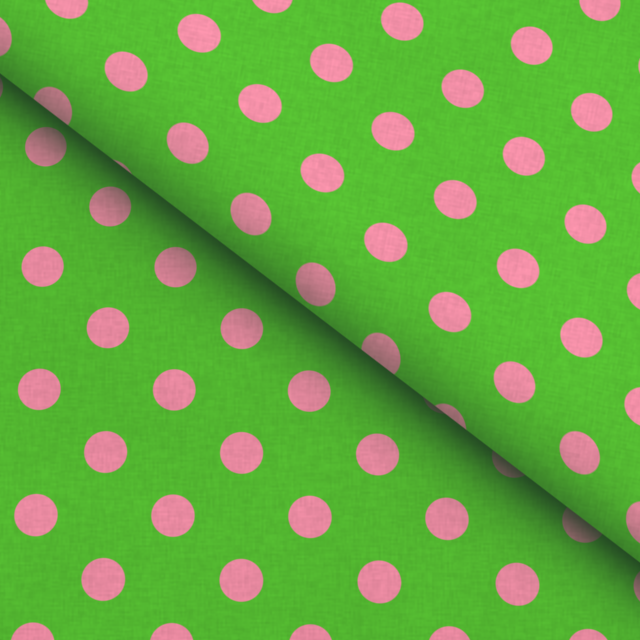
A WebGL 1 fragment shader for this pattern:

```glsl
precision highp float;
// Green cotton with staggered pink polka dots, folded over along a diagonal.

uniform vec2 u_resolution;

#define GREEN vec3(0.325, 0.720, 0.190)
#define PINK vec3(0.915, 0.540, 0.630)
#define SHADOW vec3(0.110, 0.220, 0.130)
#define FOLD_START vec2(0.0, 0.8854)
#define FOLD_DIR vec2(0.7945, -0.6073)
#define STEP_ALONG vec2(0.1439, -0.0258)
#define STEP_ACROSS vec2(0.0488, 0.1189)
#define FLAP_DOT vec2(0.0352, 0.0290)
#define SHEET_DOT 0.333
#define SHADOW_WIDTH 0.052
#define WEAVE 0.075
#define SOFTNESS 0.0016

float hash(vec2 p) {
  vec3 q = fract(vec3(p.xyx) * 0.1031);
  q += dot(q, q.yzx + 33.33);
  return fract((q.x + q.y) * q.z);
}

float noise(vec2 p) {
  vec2 i = floor(p);
  vec2 f = fract(p);
  f = f * f * (3.0 - 2.0 * f);
  float low = mix(hash(i), hash(i + vec2(1.0, 0.0)), f.x);
  float high = mix(hash(i + vec2(0.0, 1.0)), hash(i + 1.0), f.x);
  return mix(low, high, f.y);
}

// Signed distance to the dots of the flat lower sheet, in mild perspective.
float sheetDots(vec2 p) {
  float depth = p.y + 0.0065 + 0.012 * p.x * p.x;
  float row = depth * (9.783 + 0.6535 * depth);
  float rowId = floor(row + 0.5);
  float column = (p.x - 0.0508 - 0.0268 * depth) / (0.2174 - 0.0165 * depth);
  column -= 0.5 * mod(rowId, 2.0);
  vec2 offset = vec2((fract(column + 0.5) - 0.5) * 2.1, row - rowId);
  return (length(offset) - SHEET_DOT) * 0.099;
}

// Signed distance to the dots of the flap; f is (along, away from) the fold.
float flapDots(vec2 f) {
  float bend = max(0.4948 - f.x, 0.0);
  vec2 q = vec2((f.x - 0.4948) * (1.0 + 0.15 * (f.y - 0.186)),
                f.y - 0.1823 - 0.061 * bend * bend);
  vec2 a = STEP_ALONG;
  vec2 b = STEP_ACROSS;
  vec2 cell = vec2(b.y * q.x - b.x * q.y, a.x * q.y - a.y * q.x);
  cell /= a.x * b.y - a.y * b.x;
  vec2 local = cell - floor(cell + 0.5);
  vec2 offset = local.x * a + local.y * b;

  // Dots turn as the cloth rolls into the fold.
  float angle = mix(0.45, -0.2, smoothstep(0.0, 0.17, f.y - offset.y));
  float c = cos(angle);
  float s = sin(angle);
  vec2 turned = vec2(c * offset.x - s * offset.y, s * offset.x + c * offset.y);
  return (length(turned / FLAP_DOT) - 1.0) * FLAP_DOT.y;
}

// Crossed threads, centred on zero.
float weave(vec2 p) {
  float threads = noise(p * vec2(70.0, 300.0)) + noise(p * vec2(300.0, 70.0) + 37.0);
  return 0.65 * (threads - 1.0) + 0.35 * (noise(p * 260.0) - 0.5);
}

float falloff(float d) {
  return exp(-pow(max(d, 0.0) / SHADOW_WIDTH, 1.3));
}

// Dyed, woven cloth before shading.
vec3 cloth(float dots, vec2 threadPos, float aa) {
  vec3 color = mix(PINK, GREEN, smoothstep(-aa, aa, dots));
  return color * (1.0 + WEAVE * weave(threadPos));
}

void main() {
  float side = min(u_resolution.x, u_resolution.y);
  vec2 p = gl_FragCoord.xy / side;
  float aa = max(SOFTNESS, 0.75 / side);

  vec2 q = p - FOLD_START;
  vec2 f = vec2(dot(q, FOLD_DIR), dot(q, vec2(-FOLD_DIR.y, FOLD_DIR.x)));

  // Lower sheet, under the shadow cast by the flap.
  vec3 sheet = cloth(sheetDots(p), p, aa) * 0.985;
  sheet = mix(sheet, SHADOW, 0.84 * falloff(-f.y));

  // Flap, dim at its rolled edge and brightest just beyond it.
  vec3 flap = cloth(flapDots(f), p + vec2(-0.2, 0.2) * p.yx + 5.0, aa);
  flap *= 1.0 + 0.04 * smoothstep(0.03, 0.16, f.y);
  flap = mix(flap, SHADOW, 0.42 * falloff(f.y));

  vec3 color = mix(sheet, flap, smoothstep(-aa, aa, f.y));
  color *= 0.985 + 0.03 * noise(p * 9.0);
  gl_FragColor = vec4(clamp(color, 0.0, 1.0), 1.0);
}
```
